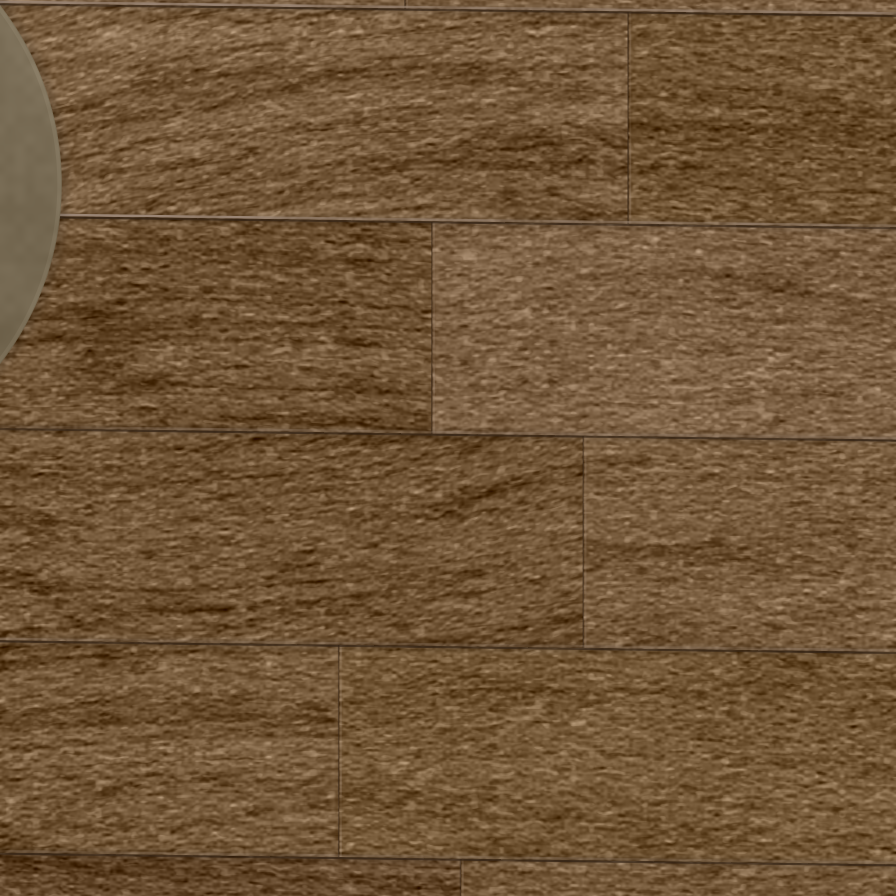
This texture is drawn by a WebGL 2 fragment shader. Its source:

```glsl
#version 300 es
precision highp float;
// Brown wood planks in staggered, slightly tilted rows with fine bumpy pores,
// long grain lines and bevelled seams; a pale round object enters at upper left.
// Rows come from floor/fract, the grain from stretched and gently bent noise.

uniform vec2 u_resolution;
out vec4 fragColor;

const float ROW_PITCH = 0.237;
const float ROW_TILT = 0.013;
const float TOP_OFFSET = 0.004;
const vec3 WOOD_TINT = vec3(0.0, -0.11, -0.23);
const vec3 SEAM_DARK = vec3(0.22, 0.15, 0.09);
const vec3 SEAM_LIGHT = vec3(0.66, 0.57, 0.50);
const vec3 DISC_COLOR = vec3(0.47, 0.42, 0.33);

// Per row: end joint x, left plank tone, right plank tone
const vec3 ROWS[6] = vec3[6](
    vec3(0.452, 0.52, 0.50), vec3(0.701, 0.475, 0.435),
    vec3(0.482, 0.420, 0.485), vec3(0.651, 0.430, 0.465),
    vec3(0.378, 0.445, 0.445), vec3(0.514, 0.385, 0.445));

// Per row: slope and curvature of the left plank's grain
const vec2 BENDS[6] = vec2[6](
    vec2(0.0, 0.0), vec2(0.24, -0.20), vec2(0.01, -0.07),
    vec2(-0.03, 0.16), vec2(0.06, -0.02), vec2(-0.02, 0.0));

float hash(vec2 cell) {
    uvec2 k = uvec2(ivec2(cell)) * uvec2(1597u, 51749u);
    uint h = (k.x ^ (k.y >> 3)) * 668265u + k.y;
    h = (h ^ (h >> 15)) * 739981u;
    h = (h ^ (h >> 13)) * 915487u;
    return float((h ^ (h >> 16)) & 65535u) / 65535.0;
}

float noise(vec2 p) {
    vec2 i = floor(p), f = fract(p);
    f = f * f * (3.0 - 2.0 * f);
    return mix(mix(hash(i), hash(i + vec2(1, 0)), f.x),
               mix(hash(i + vec2(0, 1)), hash(i + vec2(1, 1)), f.x), f.y);
}

// Antialiased stripe around d = 0
float stripe(float d, float halfWidth, float px) {
    return clamp((halfWidth - abs(d)) / px + 0.5, 0.0, 1.0);
}

// Thin line along the middle contour of stretched noise
float grainLine(vec2 q, vec2 scale, float sharpness) {
    return smoothstep(sharpness, 1.0, 1.0 - abs(2.0 * noise(q * scale) - 1.0));
}

// Height of the fine pore relief
float poreHeight(vec2 q) {
    return 0.5 * noise(q * vec2(85.0, 190.0)) + 0.5 * noise(q * vec2(150.0, 270.0) + 31.0);
}

// Brightness offset of the wood at p for one plank
float grain(vec2 p, vec2 bend, float seed, float lineAmount) {
    vec2 shift = vec2(seed * 7.3, seed * 3.7);
    float rise = bend.x * p.x + bend.y * p.x * p.x;
    float warp = 0.016 * noise(p * vec2(3.0, 4.0) + shift)
               + 0.0025 * noise(p * vec2(14.0, 16.0) + shift);
    vec2 q = vec2(p.x, p.y - rise + warp) + shift;
    vec2 bumpy = q + vec2(0.0, 0.0022 * noise(q * vec2(80.0, 70.0) + 17.0));
    float relief = poreHeight(bumpy) - poreHeight(bumpy + vec2(0.0003, -0.0024));
    float flecks = smoothstep(0.62, 0.95, noise(bumpy * vec2(100.0, 240.0) + 73.0));
    float pits = smoothstep(0.62, 0.95, noise(bumpy * vec2(60.0, 210.0) + 9.0));
    float speckle = noise(q * vec2(250.0, 320.0) + 57.0) - 0.5;
    float lines = grainLine(bumpy, vec2(2.2, 42.0), 0.72)
                + 0.7 * grainLine(bumpy + 5.0, vec2(4.5, 80.0), 0.65);
    lines *= 0.5 + noise(q * vec2(40.0, 110.0));
    float bands = noise(q * vec2(1.5, 24.0) + 3.0) - 0.5;
    float cloud = noise(p * vec2(4.0, 5.0) + shift) - 0.5;
    return 0.27 * relief + 0.10 * flecks - 0.08 * pits + 0.10 * speckle
         - lineAmount * (lines - 0.38) + 0.045 * bands + 0.03 * cloud;
}

vec3 planks(vec2 p, float px) {
    float v = (1.0 - p.y - TOP_OFFSET - ROW_TILT * p.x) / ROW_PITCH;
    int row = clamp(int(floor(v)) + 1, 0, 5);
    vec3 data = ROWS[row];
    bool right = p.x > data.x;
    float seed = float(row * 2 + (right ? 1 : 0)) + 1.0;

    // Wood body, with grain on the right following the row tilt
    vec2 bend = right ? vec2(-ROW_TILT, 0.0) : BENDS[row];
    float tone = right ? data.z : data.y;
    tone += grain(p, bend, seed, right ? 0.04 : 0.075);
    vec3 color = tone + WOOD_TINT;
    color.b += 0.02 * (hash(vec2(seed, 11.0)) - 0.5);

    // End joint: thin dark gap with a faint light edge on its right
    float joint = p.x - data.x;
    float wear = noise(p * vec2(30.0, 40.0));
    color = mix(color, SEAM_DARK, (0.35 + 0.35 * wear) * stripe(joint, 0.0009, px));
    color = mix(color, SEAM_LIGHT, 0.35 * wear * stripe(joint - 0.0025, 0.0010, px));

    // Long seam: light bevel above, dark gap below
    float seam = (v - floor(v + 0.5)) * ROW_PITCH;
    float gloss = mix(0.25, 0.55, smoothstep(0.45, 0.8, p.y)) * (0.5 + wear);
    gloss += 0.4 * smoothstep(0.45, 0.2, p.x) * smoothstep(0.7, 0.75, p.y);
    color = mix(color, SEAM_LIGHT, clamp(gloss, 0.0, 1.0) * stripe(seam + 0.0020, 0.0014, px));
    color = mix(color, SEAM_DARK, (0.5 + 0.35 * wear) * stripe(seam - 0.0008, 0.0012, px));
    return color * (1.0 - 0.10 * smoothstep(0.010, 0.0, abs(seam)));
}

// Pale disc with a soft contact shadow and a thin lighter rim
vec3 addDisc(vec3 color, vec2 p, vec2 center, float radius, float px) {
    float d = length(p - center) - radius;
    color *= 1.0 - 0.12 * smoothstep(0.015, 0.0, d);
    vec3 face = DISC_COLOR + 0.05 * (p.y - center.y) / radius;
    face += 0.03 * (noise(p * 90.0) - 0.5) + 0.025 * (noise(p * 24.0) - 0.5);
    face += 0.035 * stripe(d + 0.003, 0.002, px);
    return mix(color, face, clamp(0.5 - d / px, 0.0, 1.0));
}

void main() {
    float px = 1.0 / min(u_resolution.x, u_resolution.y);
    vec2 p = gl_FragCoord.xy / u_resolution;
    vec3 color = planks(p, px);
    color = addDisc(color, p, vec2(-0.2565, 0.794), 0.3255, px);
    fragColor = vec4(clamp(color, 0.0, 1.0), 1.0);
}
```
